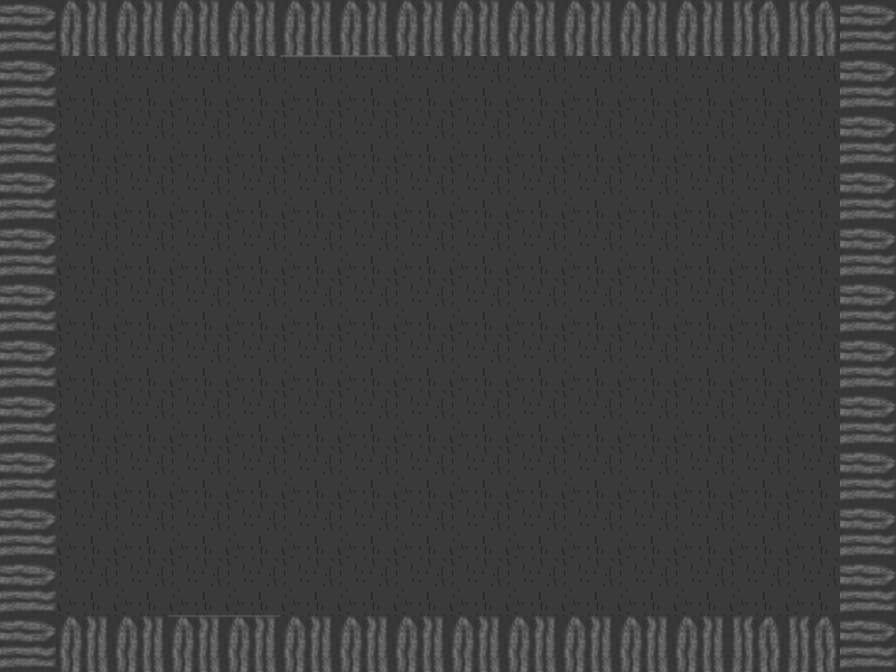
Reproduce this background procedurally as a Shadertoy shader.

```glsl
float hash(vec2 p) {
    vec3 q = fract(p.xyx * 0.1031);
    q += dot(q, q.yzx + 33.33);
    return fract((q.x + q.y) * q.z);
}

float noise(vec2 p) {
    vec2 i = floor(p), f = fract(p);
    f = f * f * (3.0 - 2.0 * f);
    return mix(mix(hash(i), hash(i + vec2(1, 0)), f.x),
               mix(hash(i + vec2(0, 1)), hash(i + vec2(1, 1)), f.x), f.y);
}

// Carved ridges: t.x runs across them, t.y along them
float ridgeShade(vec2 t) {
    float bend = 0.05 * (noise(vec2(t.x * 5.0, t.y * 6.0)) - 0.5);
    float height = 0.0;
    for (int i = 0; i < 4; i++) {
        float k = float(i);
        float centre = 0.17 + 0.205 * k + 0.05 * step(1.5, k);
        // The first pair closes into a rounded tip
        if (i < 2) centre = mix(centre, 0.27, smoothstep(0.72, 1.0, t.y));
        float away = abs(t.x + bend - centre);
        float crest = 1.0 - smoothstep(0.015, 0.108, away);
        crest *= 0.75 + 0.25 * hash(vec2(k, 7.0));
        height = max(height, crest);
    }
    height *= 1.0 - 0.6 * smoothstep(0.93, 1.0, t.y);
    float grain = noise(t * vec2(32.0, 22.0)) - 0.5;
    float streak = noise(t * vec2(22.0, 5.0) + 9.0) - 0.5;
    float shade = 0.213 + 0.19 * height;
    return shade + (0.02 + 0.12 * height) * (grain + 0.7 * streak);
}

// Kinked cracks, jittered on a grid that wraps in every tile
float cracks(vec2 p, float px) {
    vec2 t = fract(p);
    float column = floor(t.x * 7.0);
    t.y = fract(t.y + 0.2 * hash(vec2(column, 3.0)));
    vec2 cell = vec2(column, floor(t.y * 5.0));
    vec2 q = t - (cell + 0.5) / vec2(7.0, 5.0);
    float pick = hash(cell + 11.0);
    float size = hash(cell + 51.0);
    q -= vec2(0.07, 0.07 * (1.0 - size)) * (vec2(hash(cell + 23.0), hash(cell + 29.0)) - 0.5);
    // The lower half leans, the upper half stands nearly upright
    float lean = hash(cell + 37.0) - 0.5;
    q.x -= lean * (0.2 * q.y + 0.8 * min(q.y, 0.0));
    float halfLength = mix(0.008, 0.085, size * sqrt(size));
    float d = length(vec2(q.x, max(abs(q.y) - halfLength, 0.0)));
    float depth = 0.75 + 0.25 * hash(cell + 61.0);
    return depth * step(0.28, pick) * (1.0 - smoothstep(0.0, 0.012 + 0.5 * px, d));
}

// Thin horizontal highlight
float seam(vec2 p, vec2 middle, float px) {
    vec2 q = abs(p - middle);
    return (1.0 - smoothstep(0.0, 0.015 + px, q.y)) * (1.0 - smoothstep(1.0 - px, 1.0, q.x));
}

void mainImage(out vec4 fragColor, in vec2 fragCoord) {
    // Sixteen by twelve tiles
    vec2 p = fragCoord / iResolution.xy * vec2(16.0, 12.0);
    float px = 12.0 / iResolution.y;

    // Floor
    float floorShade = 0.226 - 0.095 * cracks(p, px);

    // Frame: upright ridges in the rows, level ridges in the columns
    vec2 t = fract(p);
    vec2 rowTile = vec2(p.x > 13.0 ? 1.0 - t.x : t.x, t.y);
    float rowShade = ridgeShade(rowTile);
    float columnShade = ridgeShade(vec2(1.0 - t.y, t.x));

    vec2 fromCentre = abs(p - vec2(8.0, 6.0));
    vec2 outside = smoothstep(-0.5 * px, 0.5 * px, fromCentre - vec2(7.0, 5.0));
    float shade = mix(floorShade, rowShade, outside.y);
    shade = mix(shade, columnShade, outside.x);

    // Pale seams on the inner edges of the rows
    float pale = max(seam(p, vec2(6.0, 11.0), px), 0.7 * seam(p, vec2(4.0, 1.0), px));
    shade = mix(shade, 0.4, 0.8 * pale);

    fragColor = vec4(vec3(shade), 1.0);
}
```
